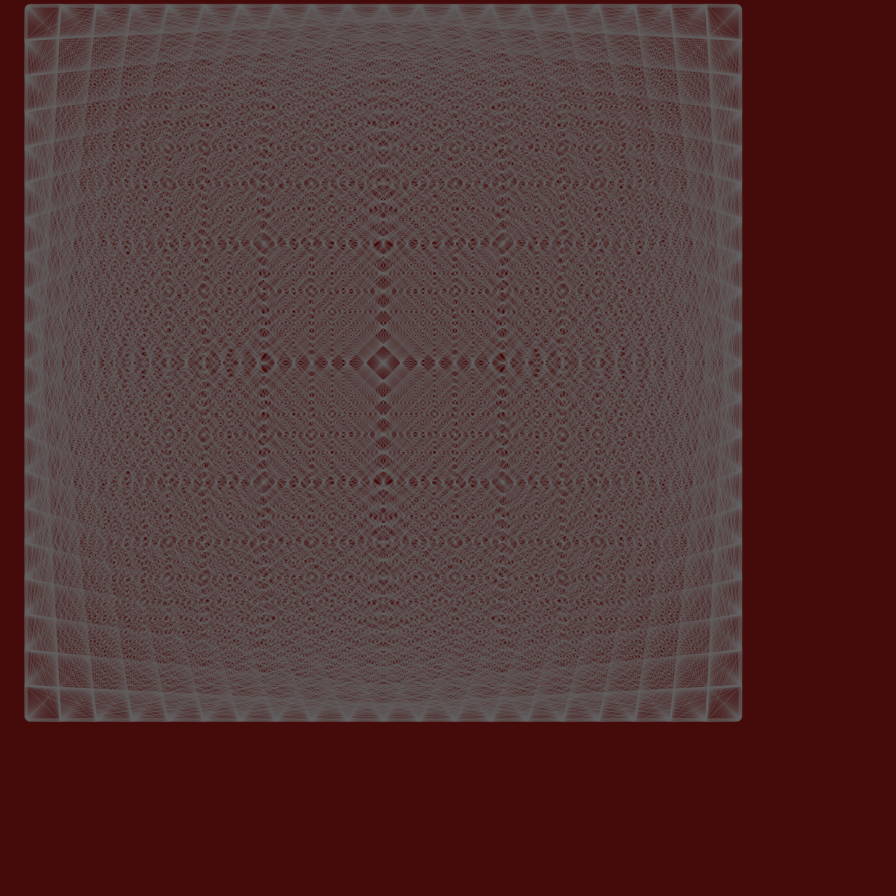
Reproduce this pattern procedurally as a three.js fragment shader.

```glsl
// Draws a square of string art: grey threads join every peg to all pegs on the other sides, over dark red.
varying vec2 vUv;

const vec3 BACKDROP = vec3(0.27, 0.04, 0.04);
const vec3 THREAD = vec3(0.385, 0.38, 0.38);
const vec2 CENTER = vec2(0.4278, 0.595);
const float HALF_SIDE = 0.4;
const float PEG_GAP = 0.1;        // relative to half a side
const int PEGS = 21;
const float SOFTNESS = 0.0013;    // thread falloff in canvas units
const float OPACITY = 0.36;

// Light left beside one thread, for a distance relative to half a side.
float threadGap(float dist) {
  return 1.0 - OPACITY * max(0.0, 1.0 - dist * HALF_SIDE / SOFTNESS);
}

// Signed distance to a box with rounded corners.
float roundedBox(vec2 p, float halfSide, float radius) {
  vec2 q = abs(p) - halfSide + radius;
  return length(max(q, 0.0)) + min(max(q.x, q.y), 0.0) - radius;
}

// Light left by all threads between the bottom and top pegs.
// Folding to the upper half keeps the pegs of origin far away, so only
// the nearest thread of each fan can touch the point.
float facingGaps(vec2 p) {
  p.y = abs(p.y);
  float reach = 0.5 * (p.y + 1.0);
  float gaps = 1.0;
  for (int i = 0; i < PEGS; i++) {
    float start = -1.0 + PEG_GAP * float(i);
    float hit = start + (p.x - start) / reach;
    float peg = clamp(floor(hit / PEG_GAP + 0.5) * PEG_GAP, -1.0, 1.0);
    float dist = abs(hit - peg) * reach * 2.0 / length(vec2(peg - start, 2.0));
    gaps *= threadGap(dist);
  }
  return gaps;
}

// Light left by one thread that cuts a corner, from (u, 0) to (0, v).
float cornerThread(vec2 q, float u, float index) {
  if (index < 0.5 || index > float(PEGS) - 1.5) return 1.0;
  float v = index * PEG_GAP;
  return threadGap(abs(q.x * v + q.y * u - u * v) / length(vec2(u, v)));
}

// The halves of the corner threads that lie farther from their x pegs.
float cornerHalf(vec2 q) {
  float gaps = 1.0;
  for (int i = 1; i < PEGS - 1; i++) {
    float u = PEG_GAP * float(i);
    if (q.x <= 0.5 * u) {
      float below = floor(q.y * u / (u - q.x) / PEG_GAP);
      gaps *= cornerThread(q, u, below) * cornerThread(q, u, below + 1.0);
    }
  }
  return gaps;
}

// Light left by all threads across the corner at the origin of q.
float cornerGaps(vec2 q) {
  return cornerHalf(q) * cornerHalf(q.yx);
}

void main() {
  vec2 offset = vUv - CENTER;
  vec2 p = offset / HALF_SIDE;
  float edge = roundedBox(offset, HALF_SIDE + 0.0006, 0.007);
  float inside = 1.0 - smoothstep(-0.001, 0.001, edge);

  // Two crossing weaves between facing sides, then the four corners.
  float gaps = facingGaps(p) * facingGaps(p.yx);
  gaps *= cornerGaps(1.0 + p) * cornerGaps(1.0 - p);
  gaps *= cornerGaps(1.0 + p * vec2(1.0, -1.0)) * cornerGaps(1.0 + p * vec2(-1.0, 1.0));

  // Thin rim along the pegs.
  float rim = smoothstep(0.0035, 0.0015, abs(edge + 0.0015));
  gaps *= 1.0 - 0.6 * rim;

  gl_FragColor = vec4(mix(BACKDROP, THREAD, (1.0 - gaps) * inside), 1.0);
}
```
